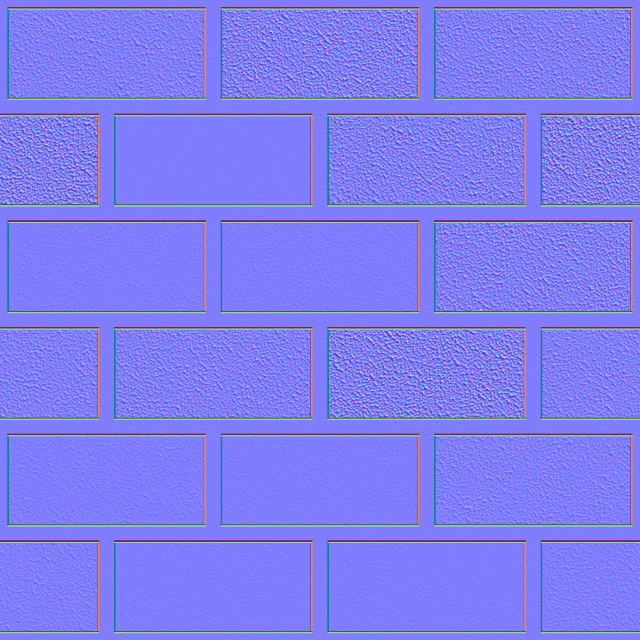
A Shadertoy shader for this texture map:

```glsl
// Tangent-space normal map of a running-bond brick wall, 3 bricks by 6 courses.
// Each brick has its own roughness, which scales the slope of a fine wrapping
// cellular height field; coloured bands form the bevels around each brick.

#define BRICKS vec2(3.0, 6.0)
#define UNIT (1.0 / 768.0)
#define HALF_SIZE (vec2(119.0, 55.2) * UNIT)
#define GRAIN_CELLS vec2(150.0, 212.0)
#define GRAIN_STRENGTH 1.05
#define MORTAR_ROUGHNESS 0.05
#define TOP_COLOR vec3(0.54, 0.08, 0.48)
#define LIGHT_COLOR vec3(0.49, 0.92, 0.40)
#define LEFT_COLOR vec3(0.06, 0.50, 0.54)
#define RIGHT_COLOR vec3(0.93, 0.52, 0.32)
#define CREASE_COLOR vec3(0.38, 0.22, 0.48)

// Roughness per brick, courses from the bottom up
const float ROUGHNESS[18] = float[18](
    0.08, 0.08, 0.22,
    0.16, 0.09, 0.32,
    0.50, 0.90, 0.45,
    0.11, 0.11, 0.60,
    0.04, 0.65, 0.90,
    0.40, 0.75, 0.50);

vec2 hash2(vec2 p) {
    vec3 q = fract(p.xyx * vec3(0.1031, 0.1030, 0.0973));
    q += dot(q, q.yzx + 33.33);
    return fract((q.xx + q.yz) * q.zy);
}

// Squared distance to the nearest scattered point. The lattice lies along the
// diagonals, where whole cell counts still wrap over the canvas.
float grainHeight(vec2 uv) {
    vec2 p = vec2(uv.x + uv.y, uv.y - uv.x) * GRAIN_CELLS;
    vec2 base = floor(p);
    float nearest = 2.0;
    for (int y = -1; y <= 1; y++) {
        for (int x = -1; x <= 1; x++) {
            vec2 cell = base + vec2(x, y);
            vec2 toPoint = cell + hash2(mod(cell, GRAIN_CELLS)) - p;
            nearest = min(nearest, dot(toPoint, toPoint));
        }
    }
    return nearest;
}

vec2 grainSlope(vec2 uv) {
    vec2 e = vec2(0.7 * UNIT, 0.0);
    vec2 rise = vec2(grainHeight(uv + e.xy) - grainHeight(uv - e.xy),
                     grainHeight(uv + e.yx) - grainHeight(uv - e.yx));
    return rise / (2.0 * e.x * length(GRAIN_CELLS));
}

// Antialiased coverage of from < d < to, with limits in UNITs
float band(float d, float from, float to, float pixel) {
    vec2 edges = clamp((d - vec2(from, to) * UNIT) / (0.8 * pixel) + 0.5, 0.0, 1.0);
    return edges.x - edges.y;
}

void mainImage(out vec4 fragColor, in vec2 fragCoord) {
    vec2 uv = fragCoord / iResolution.xy;
    vec2 pixel = 1.0 / iResolution.xy;

    // Brick layout: even courses from the bottom shift by half a brick
    vec2 grid = uv * BRICKS;
    float course = floor(grid.y);
    grid.x -= 0.5 * (1.0 - mod(course, 2.0));
    float column = mod(floor(grid.x), BRICKS.x);
    vec2 p = (fract(grid) - 0.5) / BRICKS;

    // Depth inside the brick, measured from each side
    vec2 fromLow = p + HALF_SIZE;
    vec2 fromHigh = HALF_SIZE - p;
    vec2 depth = min(fromLow, fromHigh);
    vec2 inside = clamp(depth / pixel + 0.5, 0.0, 1.0);

    // Rough surface, slightly patchy
    float rough = ROUGHNESS[int(course * BRICKS.x + column)];
    vec2 wave = sin(6.2831853 * (vec2(7.0, 11.0) * uv + vec2(5.0, -4.0) * uv.yx));
    rough *= 0.95 + 0.2 * wave.x * wave.y;
    rough = mix(MORTAR_ROUGHNESS, rough, inside.x * inside.y);
    vec2 slope = grainSlope(uv) * rough * GRAIN_STRENGTH;
    vec3 normal = normalize(vec3(-slope.x, -slope.y - 0.02, 1.0));
    vec3 color = 0.5 + 0.5 * normal;

    // Side bevels
    color = mix(color, LEFT_COLOR, inside.y * band(fromLow.x, -0.2, 1.7, pixel.x));
    color = mix(color, CREASE_COLOR, inside.y * band(fromHigh.x, 1.8, 2.5, pixel.x));
    color = mix(color, RIGHT_COLOR, inside.y * band(fromHigh.x, -0.1, 1.8, pixel.x));

    // Top and bottom bevels
    color = mix(color, TOP_COLOR, inside.x * band(fromHigh.y, -0.5, 1.5, pixel.y));
    color = mix(color, LIGHT_COLOR, inside.x * band(fromHigh.y, 1.5, 2.9, pixel.y));
    color = mix(color, LIGHT_COLOR, inside.x * band(fromLow.y, -0.8, 1.0, pixel.y));
    color = mix(color, CREASE_COLOR, inside.x * band(fromLow.y, 1.0, 2.0, pixel.y));

    fragColor = vec4(color, 1.0);
}
```
